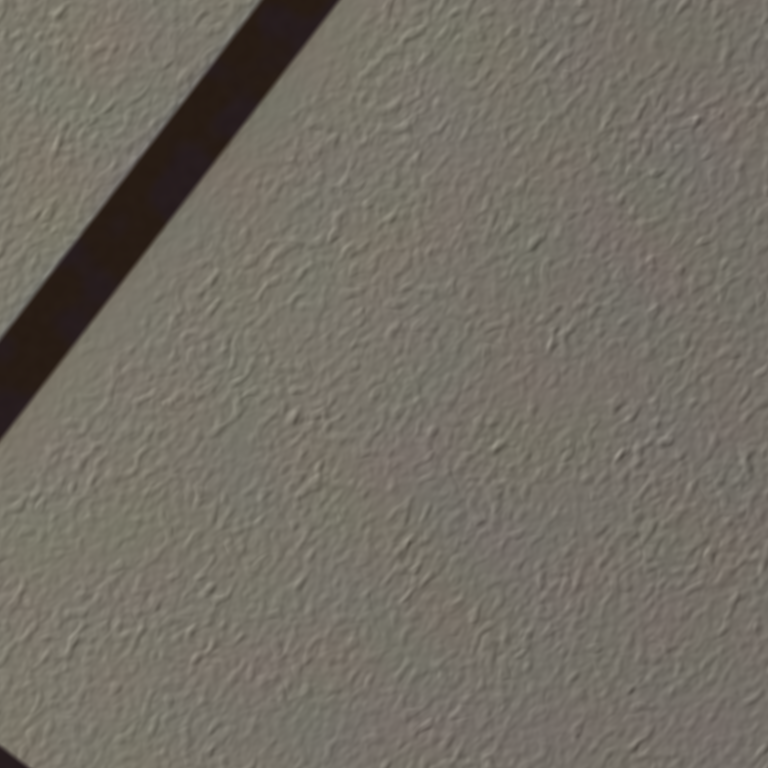
A three.js fragment shader for this texture:

```glsl
varying vec2 vUv;

#define BAR_NORMAL vec2(0.792, -0.610)
#define BAR_OFFSET -0.300
#define BAR_HALF_WIDTH 0.040
#define EDGE_SOFTNESS 0.0048
#define GRAIN_FREQ vec2(64.0, 42.0)
#define RELIEF_STEP 0.0042
#define RELIEF_GAIN 0.125
#define TINT_GAIN 0.015
#define PLASTER_WARM vec3(0.483, 0.466, 0.418)
#define PLASTER_GREY vec3(0.452, 0.430, 0.400)
#define BAR_BROWN vec3(0.152, 0.108, 0.078)
#define BAR_PLUM vec3(0.150, 0.110, 0.116)

// Random vector in [-1, 1] per lattice cell
vec2 hashGradient(vec2 cell) {
  vec3 h = fract(cell.xyx * vec3(0.1031, 0.1030, 0.0973));
  h += dot(h, h.yzx + 33.33);
  return fract((h.xx + h.yz) * h.zy) * 2.0 - 1.0;
}

float gradientNoise(vec2 p) {
  vec2 cell = floor(p);
  vec2 f = p - cell;
  vec2 blend = f * f * f * (f * (f * 6.0 - 15.0) + 10.0);
  vec2 e = vec2(1.0, 0.0);
  float a = dot(hashGradient(cell), f);
  float b = dot(hashGradient(cell + e.xy), f - e.xy);
  float c = dot(hashGradient(cell + e.yx), f - e.yx);
  float d = dot(hashGradient(cell + e.xx), f - e.xx);
  return mix(mix(a, b, blend.x), mix(c, d, blend.x), blend.y);
}

// Separate raised grains on a flat ground
float bumps(vec2 p) {
  return smoothstep(0.0, 0.5, gradientNoise(p));
}

// Plaster height: short grains leaning along the bar, over finer grit
float plasterHeight(vec2 p) {
  vec2 along = vec2(-BAR_NORMAL.y, BAR_NORMAL.x);
  p += 0.004 * vec2(gradientNoise(p * 26.0), gradientNoise(p * 26.0 + 40.0));
  vec2 q = vec2(dot(p, BAR_NORMAL), dot(p, along)) * GRAIN_FREQ;
  vec2 leftTurn = vec2(q.x + 0.4 * q.y, q.y - 0.4 * q.x);
  vec2 rightTurn = vec2(q.x - 0.3 * q.y, q.y + 0.3 * q.x);
  return 0.55 * bumps(leftTurn + 100.0)
       + 0.55 * bumps(rightTurn * 0.9 + 170.0)
       + 0.5 * gradientNoise(q * 1.6 + 230.0)
       + 0.45 * gradientNoise(p * 85.0 + 370.0);
}

vec3 plasterColor(vec2 p, float barSide) {
  // Broad shading and faint colour blotches
  float shade = p.x * 0.9 - p.y * 0.25 + 0.2 + 0.3 * gradientNoise(p * 3.0 + 7.0);
  vec3 color = mix(PLASTER_WARM, PLASTER_GREY, smoothstep(0.0, 1.0, shade));
  float pinkGreen = gradientNoise(p * 11.0 + 61.0);
  float blueYellow = gradientNoise(p * 8.0 + 83.0);
  color += TINT_GAIN * (pinkGreen * vec3(1.0, -0.6, 0.1)
                      + blueYellow * vec3(-0.2, -0.2, 1.0));

  // Relief lit from the upper left, flatter beside the bar
  vec2 toLight = -BAR_NORMAL * RELIEF_STEP;
  float relief = plasterHeight(p) - plasterHeight(p + toLight);
  float flatStrip = smoothstep(0.0, 0.02, barSide)
                  * (1.0 - smoothstep(0.06, 0.12, barSide));
  float roughness = (1.0 + 0.7 * gradientNoise(p * 9.0 + 19.0))
                  * (1.0 - 0.65 * flatStrip);
  return color + RELIEF_GAIN * roughness * relief * vec3(1.0, 1.0, 0.96);
}

void main() {
  vec2 p = vUv;
  float barSide = dot(p, BAR_NORMAL) - BAR_OFFSET;
  float barDistance = abs(barSide) - BAR_HALF_WIDTH;
  float cornerDistance = dot(p, vec2(0.6, 0.8)) - 0.023;
  float darkDistance = min(barDistance, cornerDistance);

  vec3 color = plasterColor(p, barSide);

  // Cool fringe above the bar, warm contact shade below it
  float fringe = exp(-max(barDistance, 0.0) / 0.008);
  color += fringe * (barSide < 0.0 ? vec3(-0.015, -0.005, 0.025)
                                   : vec3(-0.02, -0.025, -0.03));

  // Dark bar and corner, brown with plum patches
  float mottle = gradientNoise(p * 14.0 + 150.0);
  float brownShare = smoothstep(-0.2, 0.1, mottle - 1.5 * barSide);
  vec3 barColor = mix(BAR_PLUM, BAR_BROWN, brownShare);
  barColor += 0.012 * gradientNoise(p * 60.0 + 290.0);

  float darkMask = 1.0 - smoothstep(-EDGE_SOFTNESS, EDGE_SOFTNESS, darkDistance);
  gl_FragColor = vec4(mix(color, barColor, darkMask), 1.0);
}
```
